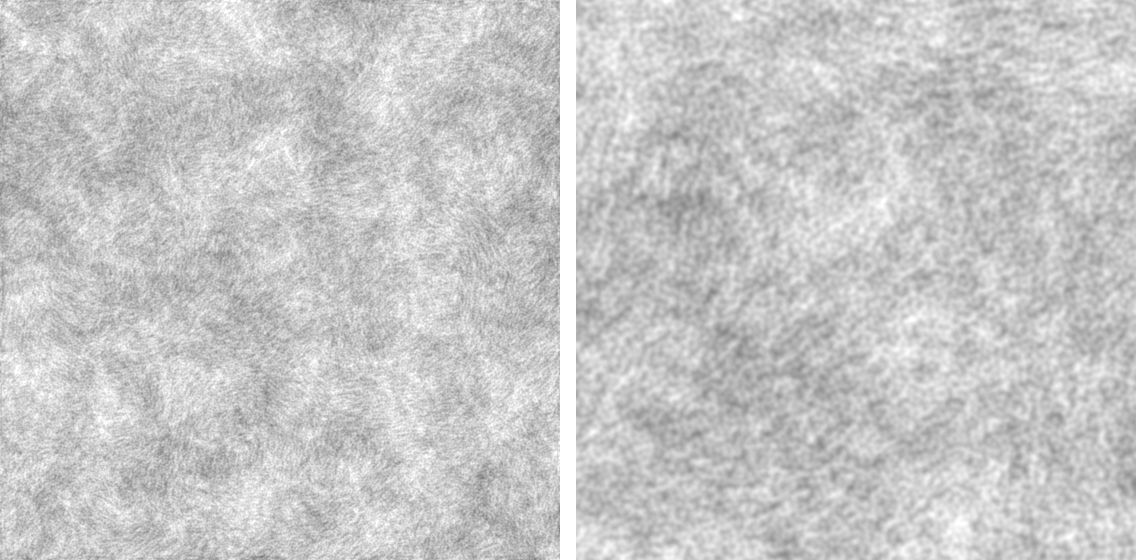
Left, the full canvas; right, a detail of the centre.
Write a WebGL 1 fragment shader that draws this texture.

```glsl
precision highp float;
// Pale grey felted paper: soft cloudy mottling under fine fibrous grain.
// Clouds are warped fractal gradient noise; fibres are stretched noise in
// several directions that dominate in different patches; the rim is streaked.
uniform vec2 u_resolution;

const float PI = 3.14159265;
const float UNIT_DEVIATION = 4.65; // scales gradient noise to deviation one
const int CLOUD_OCTAVES = 5;
const int FIBRE_DIRECTIONS = 5;
const float MEAN_GREY = 0.783;
const float CLOUD_CONTRAST = 0.053;
const float FIBRE_CONTRAST = 0.034;
const float SPECKLE_CONTRAST = 0.031;
const float RIM_WIDTH = 0.013;

mat2 rotation(float angle) {
  float c = cos(angle);
  float s = sin(angle);
  return mat2(c, -s, s, c);
}

float hash(vec2 cell) {
  vec3 q = fract(cell.xyx * vec3(0.1031, 0.1030, 0.0973));
  q += dot(q, q.yzx + 33.33);
  return fract((q.x + q.y) * q.z);
}

float cornerSlope(vec2 cell, vec2 offset) {
  float angle = 2.0 * PI * hash(cell);
  return dot(vec2(cos(angle), sin(angle)), offset);
}

// Gradient noise with zero mean and roughly unit deviation.
float gradientNoise(vec2 p) {
  vec2 cell = floor(p);
  vec2 f = p - cell;
  vec2 fade = f * f * f * (f * (f * 6.0 - 15.0) + 10.0);
  vec2 right = vec2(1.0, 0.0);
  vec2 up = vec2(0.0, 1.0);
  float low = mix(cornerSlope(cell, f),
                  cornerSlope(cell + right, f - right), fade.x);
  float high = mix(cornerSlope(cell + up, f - up),
                   cornerSlope(cell + 1.0, f - 1.0), fade.x);
  return UNIT_DEVIATION * mix(low, high, fade.y);
}

// Fractal sum, normalised to unit deviation.
float clouds(vec2 p, float frequency, float gain) {
  float sum = 0.0;
  float power = 0.0;
  float amplitude = 1.0;
  vec2 q = p * frequency;
  for (int i = 0; i < CLOUD_OCTAVES; i++) {
    sum += amplitude * gradientNoise(q);
    power += amplitude * amplitude;
    amplitude *= gain;
    q = rotation(0.65) * q * 2.03 + vec2(17.3, 41.7);
  }
  return sum / sqrt(power);
}

// Short strokes whose local direction drifts, leaning to the rising diagonal.
float fibres(vec2 p, vec2 frequency, float lean) {
  float sum = 0.0;
  float power = 0.0;
  for (int i = 0; i < FIBRE_DIRECTIONS; i++) {
    float k = float(i);
    float angle = PI * k / float(FIBRE_DIRECTIONS) + 0.1;
    float patchNoise = gradientNoise(p * 6.0 + k * 19.7 + 5.0);
    float weight = exp(0.9 * patchNoise) * (1.0 + 0.6 * cos(2.0 * (angle - lean)));
    vec2 along = rotation(angle) * p;
    sum += weight * gradientNoise(along * frequency + k * 37.1);
    power += weight * weight;
  }
  return sum / sqrt(power);
}

// Streaks running parallel to the nearest side.
float rimStreaks(float depth, float along) {
  return gradientNoise(vec2(depth * 190.0 + 7.3, along * 34.0));
}

void main() {
  vec2 p = gl_FragCoord.xy / u_resolution.y;
  vec2 size = u_resolution / u_resolution.y;

  // Cloudy mottling, gently warped so that patches look torn.
  vec2 warp = vec2(gradientNoise(p * 9.0 + 3.1), gradientNoise(p * 9.0 + 61.4));
  float mottling = clouds(p + 0.009 * warp + 2.7, 4.2, 0.96);

  // Fine grain: directed fibres plus round speckle.
  float fibre = fibres(p + 0.001 * warp, vec2(72.0, 190.0), 0.65);
  float speckle = gradientNoise(rotation(0.4) * p * 245.0 + 11.0);

  float grey = MEAN_GREY + CLOUD_CONTRAST * mottling
             + FIBRE_CONTRAST * fibre + SPECKLE_CONTRAST * speckle;

  // Slightly darker, streaky rim.
  vec2 side = min(p, size - p);
  float depth = min(side.x, side.y);
  float along = side.x < side.y ? p.y : p.x;
  float rim = 1.0 - smoothstep(0.0, RIM_WIDTH, depth);
  grey += rim * (0.04 * rimStreaks(depth, along) - 0.04);

  gl_FragColor = vec4(vec3(clamp(grey, 0.0, 1.0)), 1.0);
}
```
